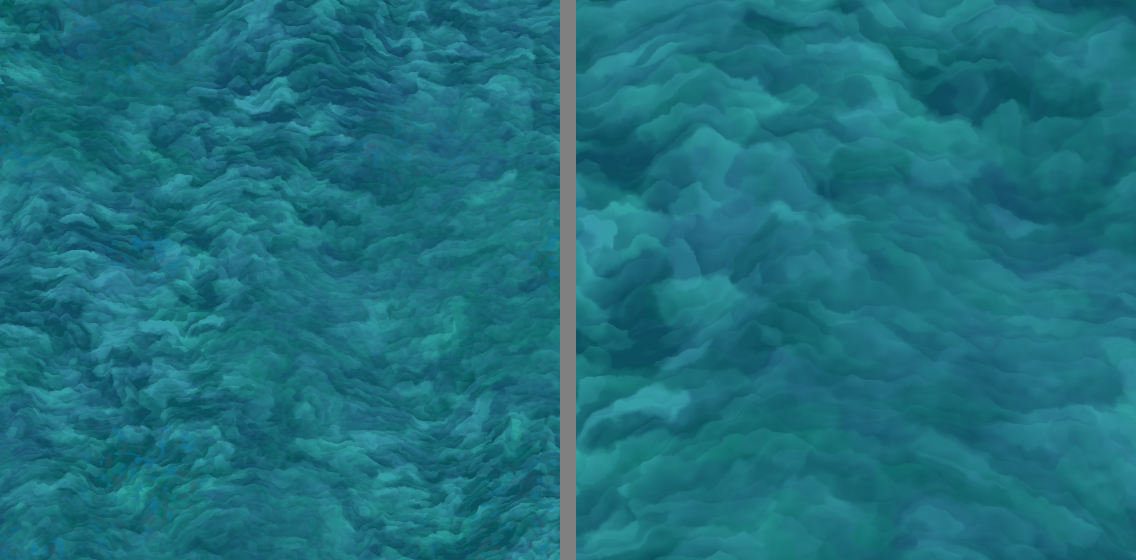
Left: the whole. Right: its middle third, enlarged.
This texture is drawn by a Shadertoy shader. Its source:

```glsl
// Teal foliage-like paint texture: ragged, leaning flakes over soft clouds.
// Three scales of stretched cellular noise are warped by layered sines, then
// tinted along a dark-to-light teal ramp with green and blue drifts.

const vec3 MEAN_TEAL = vec3(0.112, 0.440, 0.492);
const vec3 TONE_STEP = vec3(0.036, 0.066, 0.060);   // dark to light
const vec3 HUE_STEP = vec3(0.016, -0.016, 0.017);   // green to blue
const vec3 SPECK_BLUE = vec3(0.05, 0.47, 0.64);
const vec3 SPECK_UMBER = vec3(0.20, 0.33, 0.40);
const float COARSE_SCALE = 15.0;
const float MEDIUM_SCALE = 31.0;
const float FINE_SCALE = 66.0;
const float EDGE_SHARPNESS = 22.0;
const float SWIRL = 0.016;
const float RAGGEDNESS = 0.022;

vec3 hash3(vec2 cell) {
    vec3 q = fract(cell.xyx * vec3(0.1031, 0.1030, 0.0973));
    q += dot(q, q.yxz + 33.33);
    return fract((q.xxy + q.yzz) * q.zyx);
}

mat2 rotation(float angle) {
    float c = cos(angle), s = sin(angle);
    return mat2(c, -s, s, c);
}

// Three independent smooth noises, each from 0 to 1
vec3 noise3(vec2 p) {
    vec2 cell = floor(p), f = fract(p);
    f = f * f * (3.0 - 2.0 * f);
    vec3 low = mix(hash3(cell), hash3(cell + vec2(1, 0)), f.x);
    vec3 high = mix(hash3(cell + vec2(0, 1)), hash3(cell + vec2(1, 1)), f.x);
    return mix(low, high, f.y);
}

// Layered noise, centred on zero
vec3 clouds(vec2 p) {
    vec3 sum = vec3(0.0);
    float weight = 0.5;
    for (int i = 0; i < 4; i++) {
        sum += weight * (noise3(p) - 0.5);
        p = rotation(0.6) * p * 2.03 + 17.3;
        weight *= 0.55;
    }
    return sum;
}

// Layered sines bend the plane into drifting arcs
vec2 swirl(vec2 p) {
    float size = SWIRL, freq = 13.0;
    for (int i = 0; i < 4; i++) {
        p += size * sin(p.yx * freq + vec2(1.7, 4.1) * float(i + 1));
        p = rotation(0.5) * p;
        size *= 0.55;
        freq *= 1.8;
    }
    return rotation(-2.0) * p;
}

// Stretched cells with one flat tint each: x is tone, y is hue
vec2 flakes(vec2 p, float scale, float lean, float seed) {
    vec2 q = p * scale * vec2(0.78, 1.25) + seed;
    vec2 home = floor(q);
    vec3 sum = vec3(0.0);
    for (int j = -1; j <= 1; j++) {
        for (int i = -1; i <= 1; i++) {
            vec2 cell = home + vec2(i, j);
            vec3 h = hash3(cell);
            vec3 tint = hash3(cell + 71.7);
            vec2 d = q - cell - 0.1 - 0.8 * h.xy;
            d = rotation(lean + 1.5 * (h.z - 0.5)) * d * vec2(0.75, 1.45);
            float weight = exp(-EDGE_SHARPNESS * length(d));
            float tone = 3.4 * (tint.x * tint.x - 0.33) + 1.1 * d.y;
            sum += weight * vec3(tone, 3.0 * (tint.y - 0.5), 1.0);
        }
    }
    return sum.xy / max(sum.z, 1e-12);
}

void mainImage(out vec4 fragColor, in vec2 fragCoord) {
    vec2 uv = fragCoord / iResolution.y;

    // Broad patches steer lightness, hue and flake contrast
    vec3 broad = clouds(uv * vec2(4.5, 6.0) + 3.1);
    vec3 patches = noise3(uv * vec2(4.0, 5.5) + 41.0);
    float contrast = mix(0.55, 1.2, smoothstep(0.2, 0.75, patches.x));
    float lean = 1.8 * (patches.y - 0.5) + 0.2;

    // Curl the plane and fray it so that flake edges look torn
    vec2 p = swirl(uv);
    p += RAGGEDNESS * clouds(uv * 24.0 + 9.0).xy;
    p += 0.4 * RAGGEDNESS * clouds(uv * 75.0 + 5.0).yz;

    vec2 coarse = flakes(p, COARSE_SCALE, lean, 11.0);
    vec2 medium = flakes(p, MEDIUM_SCALE, lean, 57.0);
    vec2 fine = flakes(p, FINE_SCALE, lean, 93.0);

    // Thin pale strands and a faint grain
    vec3 fibre = noise3(rotation(0.2) * p * vec2(26.0, 68.0));
    float strand = smoothstep(0.14, 0.0, abs(fibre.x - 0.5)) - 0.25;
    vec3 grain = noise3(uv * vec2(130.0, 175.0)) - 0.5;

    float tone = 2.4 * broad.x + 0.55 * grain.x;
    tone += contrast * (0.48 * coarse.x + 0.58 * medium.x
                      + 0.42 * fine.x + 0.40 * strand);
    tone = clamp(tone, -1.9, 2.6);
    float hue = 3.2 * broad.y + 0.25 * coarse.y + 0.35 * medium.y
              + 0.35 * fine.y + 0.5 * grain.y;

    vec3 color = MEAN_TEAL + tone * TONE_STEP + hue * HUE_STEP;

    // Sparse saturated specks gather in a few patches
    vec3 speck = noise3(p * vec2(75.0, 110.0) + 23.0);
    float gather = smoothstep(0.5, 0.85, patches.z);
    color = mix(color, SPECK_BLUE, 0.55 * gather * smoothstep(0.68, 0.88, speck.x));
    color = mix(color, SPECK_UMBER, 0.45 * gather * smoothstep(0.72, 0.9, speck.y));

    fragColor = vec4(clamp(color, 0.0, 1.0), 1.0);
}
```
